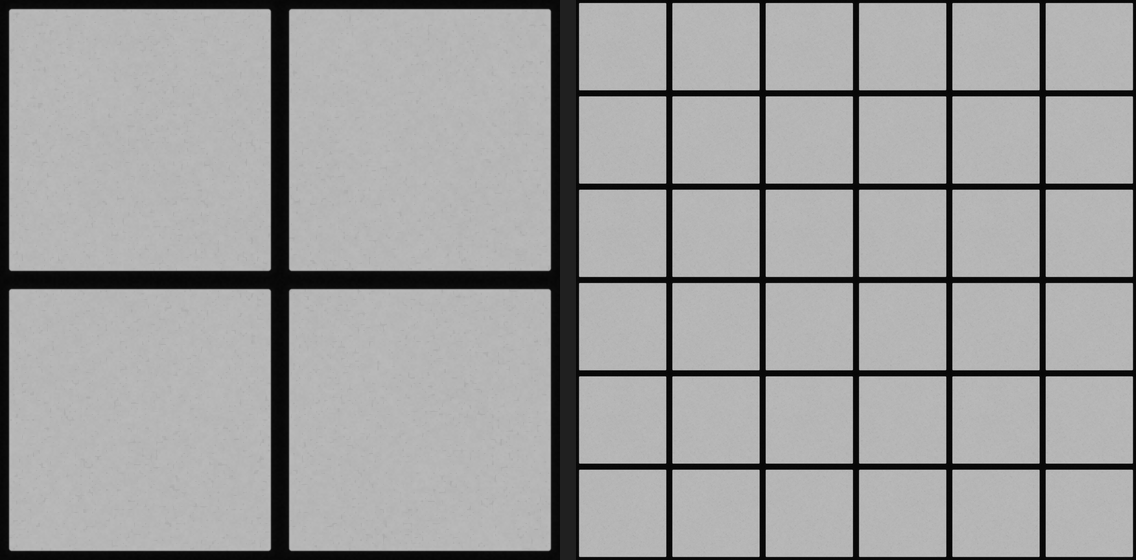
Left: one tile. Right: repeated 3 by 3.
Reproduce this pattern procedurally as a WebGL 2 fragment shader.

```glsl
#version 300 es
precision highp float;

uniform vec2 u_resolution;
out vec4 fragColor;

const float REPEATS = 2.0;
const float TILE_HALF = 0.2338;
const float CORNER_RADIUS = 0.005;
const float EDGE_SOFTNESS = 0.0019;
const vec3 TILE_COLOR = vec3(0.714);
const vec3 GROUT_COLOR = vec3(0.043);

float hash(vec2 p, float seed) {
    return fract(sin(dot(p, vec2(12.9898, 78.233)) + seed) * 43758.5453);
}

// Value noise with a whole number of cells, wrapping at the canvas edges
float wrapNoise(vec2 uv, float cells, float seed) {
    vec2 p = uv * cells;
    vec2 i = floor(p);
    vec2 f = fract(p);
    f = f * f * (3.0 - 2.0 * f);
    vec2 lo = mod(i, cells);
    vec2 hi = mod(i + 1.0, cells);
    float bottom = mix(hash(lo, seed), hash(vec2(hi.x, lo.y), seed), f.x);
    float top = mix(hash(vec2(lo.x, hi.y), seed), hash(hi, seed), f.x);
    return mix(bottom, top, f.y);
}

float roundedBox(vec2 p, float halfSize, float radius) {
    vec2 q = abs(p) - halfSize + radius;
    return length(max(q, 0.0)) + min(max(q.x, q.y), 0.0) - radius;
}

// Fine grain, faint mottling and sparse dark specks
vec3 tileSurface(vec2 uv, float dist, vec3 baseColor) {
    float grain = wrapNoise(uv, 256.0, 1.7) - 0.5;
    float mottle = wrapNoise(uv, 96.0, 4.1) - 0.5;
    float cloud = wrapNoise(uv, 12.0, 2.9) - 0.5;
    float speck = smoothstep(0.76, 1.0, wrapNoise(uv, 200.0, 6.3));
    float rim = smoothstep(-0.006, -0.002, dist);
    float shade = 0.018 * grain + 0.014 * mottle + 0.006 * cloud;
    return baseColor + shade - 0.035 * speck + 0.012 * rim;
}

// Dark joint, slightly deeper along its middle
vec3 groutSurface(vec2 uv, float dist, vec3 baseColor) {
    float grain = wrapNoise(uv, 256.0, 8.5) - 0.5;
    float depth = smoothstep(0.003, 0.014, dist);
    return baseColor + 0.014 * grain - 0.012 * depth;
}

void main() {
    vec2 uv = gl_FragCoord.xy / u_resolution;
    vec2 cell = (fract(uv * REPEATS) - 0.5) / REPEATS;
    float dist = roundedBox(cell, TILE_HALF, CORNER_RADIUS);

    float pixel = 1.0 / min(u_resolution.x, u_resolution.y);
    float softness = max(EDGE_SOFTNESS, 0.75 * pixel);
    float tileMask = 1.0 - smoothstep(-softness, softness, dist);

    vec3 tile = tileSurface(uv, dist, TILE_COLOR);
    vec3 grout = groutSurface(uv, dist, GROUT_COLOR);
    fragColor = vec4(mix(grout, tile, tileMask), 1.0);
}
```
